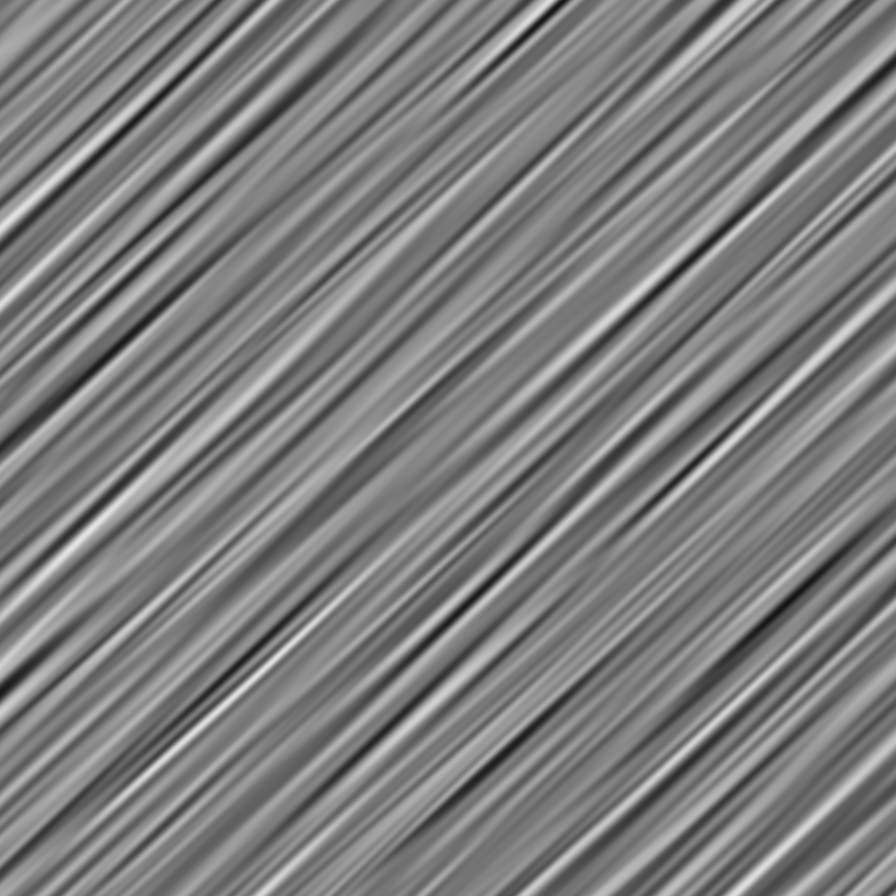
Give the GLSL for this texture, as a WebGL 1 fragment shader.

```glsl
precision highp float;

// Grey brushed streaks running diagonally up to the right.
// Sparse Gabor noise: each stretched cell scatters many long, thin,
// slightly tilted wave packets, and their sum shifts a middle grey.

uniform vec2 u_resolution;

const int PACKETS_PER_CELL = 12;

vec3 hash3(vec2 p) {
  vec3 q = vec3(dot(p, vec2(127.1, 311.7)),
                dot(p, vec2(269.5, 183.3)),
                dot(p, vec2(419.2, 371.9)));
  return fract(sin(q) * 43758.5453);
}

// One wave packet; x runs along the streak, y across it, in cell units.
// Its wavelength grows with its width, so each shows only a stripe or two.
float wavePacket(vec2 d, vec3 shape, float strength) {
  d.y += (shape.x - 0.5) * 0.6 * d.x;
  d.y /= mix(0.32, 0.85, shape.y);
  float window = max(0.0, 1.0 - dot(d, d));
  float wave = cos(5.5 * d.y + 6.2832 * shape.z);
  return strength * window * window * window * wave;
}

float streaks(vec2 p) {
  vec2 cell = floor(p);
  float sum = 0.0;
  for (int j = -1; j <= 1; j++) {
    for (int i = -1; i <= 1; i++) {
      vec2 id = cell + vec2(float(i), float(j));
      for (int k = 0; k < PACKETS_PER_CELL; k++) {
        vec2 seed = id + float(k) * vec2(17.37, 61.73);
        vec3 place = hash3(seed);
        vec3 shape = hash3(seed + 7.91);
        float strength = mix(0.6, 1.4, place.z);
        sum += wavePacket(p - id - place.xy, shape, strength);
      }
    }
  }
  return sum;
}

void main() {
  vec2 uv = gl_FragCoord.xy / u_resolution.y;

  // Turn into streak space, then stretch the cells along the streaks.
  vec2 along = vec2(cos(0.747), sin(0.747));
  vec2 across = vec2(-along.y, along.x);
  vec2 p = vec2(dot(uv, along) / 0.42, dot(uv, across) / 0.045);

  float grey = 0.498 + 0.098 * streaks(p + vec2(3.3, 5.7));
  gl_FragColor = vec4(vec3(clamp(grey, 0.0, 1.0)), 1.0);
}
```
